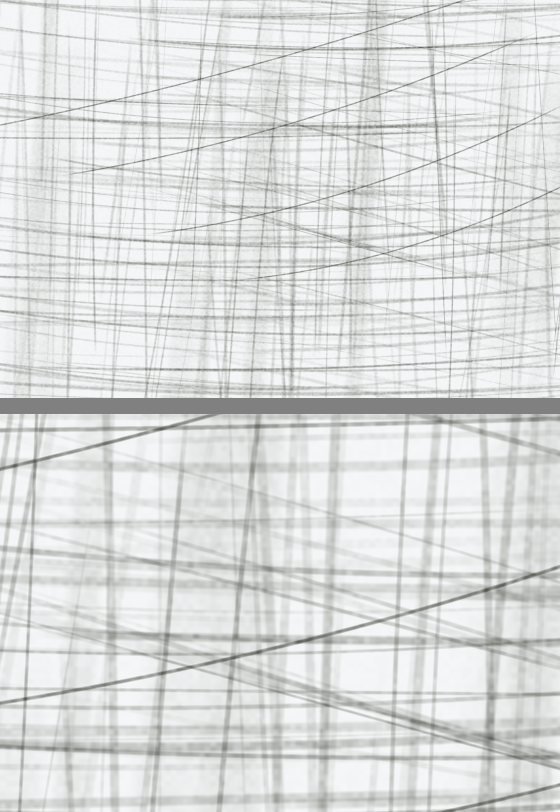
Top, the full canvas; bottom, a detail of the centre.
Give the GLSL for this pattern, as a WebGL 2 fragment shader.

```glsl
#version 300 es
precision highp float;
// Loose pencil cross-hatching: grey strokes in several directions on white paper.

#define SWEEP_COUNT 132.0
#define UPRIGHT_COUNT 126.0
#define DIAGONAL_COUNT 48.0
#define SMUDGE_COUNT 20.0
#define ARC_COUNT 4.0
#define STROKE_WIDTH vec2(0.0009, 0.0042)
#define SMUDGE_WIDTH vec2(0.010, 0.040)
#define PAPER vec3(0.957, 0.962, 0.966)
#define GRAPHITE vec3(1.0, 0.97, 1.05)
#define GRAIN_SCALE 210.0

uniform vec2 u_resolution;
out vec4 outColor;

float hash(vec2 p) {
    vec3 q = fract(p.xyx * vec3(0.1031, 0.1030, 0.0973));
    q += dot(q, q.yzx + 33.33);
    return fract((q.x + q.y) * q.z);
}

float noise(vec2 p) {
    vec2 cell = floor(p), f = fract(p);
    f = f * f * (3.0 - 2.0 * f);
    float low = mix(hash(cell), hash(cell + vec2(1, 0)), f.x);
    float high = mix(hash(cell + vec2(0, 1)), hash(cell + vec2(1, 1)), f.x);
    return mix(low, high, f.y);
}

// Coverage of a parabola y = bend.x + bend.y*t + bend.z*t*t, tapered at both ends.
float stroke(float t, float y, vec3 bend, vec2 ends, float halfWidth) {
    float pixel = 1.0 / u_resolution.y;
    float tilt = bend.y + 2.0 * bend.z * t;
    float d = abs(y - bend.x - t * (bend.y + bend.z * t)) * inversesqrt(1.0 + tilt * tilt);
    float soft = 0.6 * pixel + 0.35 * halfWidth;
    float edge = 1.0 - smoothstep(halfWidth - soft, halfWidth + soft, d);
    float taper = smoothstep(ends.x, ends.x + 0.10, t)
                * (1.0 - smoothstep(ends.y - 0.16, ends.y, t));
    return edge * taper;
}

// Graphite density of many strokes running along p.x, in bunches of three.
float hatching(vec2 p, vec2 size, float count, float seed,
               vec2 slopes, vec2 curves, vec2 widths, vec2 tones) {
    float density = 0.0;
    float t = p.x - 0.5 * size.x;
    float bunches = ceil(count / 3.0);
    for (float i = 0.0; i < count; i++) {
        float bunch = floor(i / 3.0);
        float place = (bunch + hash(vec2(bunch, seed))) / bunches;
        float jitter = hash(vec2(i, seed + 1.0)) - 0.5;
        float base = mix(-0.15, size.y + 0.15, place) + 0.07 * jitter;
        float slope = mix(slopes.x, slopes.y, 0.6 * hash(vec2(bunch, seed + 2.0))
                                            + 0.4 * hash(vec2(i, seed + 3.0)));
        float curve = mix(curves.x, curves.y, hash(vec2(i, seed + 4.0)));
        float middle = size.x * (hash(vec2(i, seed + 5.0)) - 0.5);
        float reach = size.x * mix(0.28, 0.75, hash(vec2(i, seed + 6.0)));
        float breadth = hash(vec2(i, seed + 7.0));
        float pressure = hash(vec2(i, seed + 8.0));
        float tone = mix(tones.x, tones.y, pressure * pressure) * mix(1.7, 0.75, breadth);
        density += tone * stroke(t, p.y, vec3(base, slope, curve),
                                 middle + vec2(-reach, reach),
                                 mix(widths.x, widths.y, breadth));
    }
    return density;
}

// A few long, firm lines that rise towards the right.
float firmArcs(vec2 p) {
    float density = 0.0;
    for (float i = 0.0; i < ARC_COUNT; i++) {
        float startX = 0.22 * i - 0.08;
        float startY = 0.64 - 0.12 * i + 0.04 * hash(vec2(i, 91.0));
        float slope = 0.19 - 0.035 * i;
        float curve = 0.06 + 0.06 * i;
        float span = 1.36 - 0.13 * i;
        density += 0.50 * stroke(p.x - startX, p.y, vec3(startY, slope, curve),
                                 vec2(0.0, span), 0.0013);
    }
    return density;
}

void main() {
    vec2 p = gl_FragCoord.xy / u_resolution.y;
    vec2 size = vec2(u_resolution.x / u_resolution.y, 1.0);

    // Sagging side-to-side sweeps and leaning uprights
    float density = hatching(p, size, SWEEP_COUNT, 11.0, vec2(-0.08, 0.06),
                             vec2(0.0, 0.13), STROKE_WIDTH, vec2(0.035, 0.25));
    density += hatching(p.yx, size.yx, UPRIGHT_COUNT, 31.0, vec2(-0.11, 0.21),
                        vec2(-0.05, 0.05), STROKE_WIDTH, vec2(0.035, 0.19));

    // Falling diagonals, stronger on the right
    density += smoothstep(0.2, 0.9, p.x)
             * hatching(p, size, DIAGONAL_COUNT, 51.0, vec2(-0.36, -0.12),
                        vec2(-0.04, 0.04), STROKE_WIDTH, vec2(0.04, 0.17));

    // Broad pale smudges
    density += hatching(p.yx, size.yx, SMUDGE_COUNT, 71.0, vec2(-0.02, 0.14),
                        vec2(0.0), SMUDGE_WIDTH, vec2(0.015, 0.05));
    density += firmArcs(p);

    // Paper tooth breaks up the graphite
    float grain = noise(p * GRAIN_SCALE);
    density = density * (0.70 + 0.60 * grain) + 0.012 * (grain - 0.5);
    outColor = vec4(PAPER * exp(-density * GRAPHITE), 1.0);
}
```
